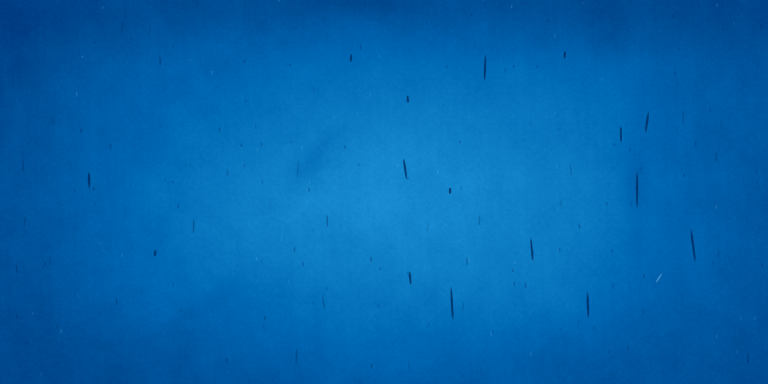
Reproduce this texture procedurally as a Shadertoy shader.

```glsl
// Weathered blue plaster wall with a soft central glow, scratches and grain.

float hash(vec2 p) {
    return fract(sin(dot(p, vec2(127.1, 311.7))) * 43758.5453);
}

float noise(vec2 p) {
    vec2 i = floor(p), f = fract(p);
    f = f * f * (3.0 - 2.0 * f);
    return mix(mix(hash(i), hash(i + vec2(1, 0)), f.x),
               mix(hash(i + vec2(0, 1)), hash(i + vec2(1, 1)), f.x), f.y);
}

// Layered noise centred on zero
float fbm(vec2 p) {
    float sum = 0.0, amp = 0.5;
    for (int i = 0; i < 5; i++) {
        sum += amp * (noise(p) - 0.5);
        p = mat2(1.6, 1.2, -1.2, 1.6) * p + 7.3;
        amp *= 0.55;
    }
    return sum;
}

// Soft elliptical spot, optionally turned
float spot(vec2 p, vec2 center, vec2 radius, float angle) {
    vec2 q = p - center;
    float c = cos(angle), s = sin(angle);
    q = vec2(c * q.x + s * q.y, c * q.y - s * q.x) / radius;
    return exp(-dot(q, q));
}

// Thin tapered stroke with a given half length and sideways lean
float scratch(vec2 q, float halfLength, float lean, float width) {
    float pixel = 1.0 / iResolution.y;
    float along = q.y / halfLength;
    float taper = width * (1.0 - 0.7 * along * along);
    float d = abs(q.x - lean * q.y) - taper;
    float ends = 1.0 - smoothstep(0.65, 1.1, abs(along));
    return ends * (1.0 - smoothstep(-0.5 * pixel, pixel, d));
}

// Prominent scratches: position and half length
const vec3 MARKS[16] = vec3[16](
    vec3(0.232, 0.531, 0.022), vec3(0.404, 0.341, 0.009),
    vec3(0.914, 0.849, 0.011), vec3(1.062, 0.742, 0.010),
    vec3(1.055, 0.560, 0.028), vec3(1.177, 0.210, 0.045),
    vec3(1.068, 0.276, 0.018), vec3(1.172, 0.503, 0.009),
    vec3(1.617, 0.650, 0.022), vec3(1.659, 0.505, 0.048),
    vec3(1.805, 0.360, 0.045), vec3(1.385, 0.350, 0.032),
    vec3(1.471, 0.857, 0.010), vec3(1.531, 0.206, 0.035),
    vec3(1.685, 0.682, 0.028), vec3(1.263, 0.823, 0.035));

// Faint random flecks, one per occupied cell
float flecks(vec2 p, vec2 cells, float density) {
    vec2 id = floor(p * cells);
    vec2 offset = 0.25 + 0.5 * vec2(hash(id + 3.1), hash(id + 8.7));
    vec2 q = p - (id + offset) / cells;
    float size = mix(0.004, 0.2 / cells.y, pow(hash(id + 5.9), 2.0));
    return step(hash(id), density) * hash(id + 1.4)
         * scratch(q, size, 0.3 * (hash(id + 2.6) - 0.5), 0.0014);
}

void mainImage(out vec4 fragColor, in vec2 fragCoord) {
    vec2 p = fragCoord / iResolution.y;
    p.x *= 2.0 * iResolution.y / iResolution.x;

    // Broad glow, falling to dark edges
    vec2 g = (p - vec2(1.09, 0.49)) / vec2(1.65, 1.0);
    float tone = 0.265 + 0.255 * exp(-4.0 * dot(g, g));
    tone -= 0.03 * smoothstep(0.82, 1.0, p.y);
    tone += 0.02 * spot(p, vec2(0.35, 0.45), vec2(0.4, 0.3), 0.0);
    tone += 0.02 * spot(p, vec2(0.72, 0.42), vec2(0.2, 0.22), 0.0);

    // Worn smudges
    float wear = 0.7 + 1.5 * fbm(p * 14.0 + 4.0);
    tone -= 0.050 * wear * spot(p, vec2(0.81, 0.57), vec2(0.11, 0.035), 0.9);
    tone -= 0.035 * wear * spot(p, vec2(0.05, 0.90), vec2(0.12, 0.08), 0.9);
    tone -= 0.030 * wear * spot(p, vec2(0.96, 0.99), vec2(0.16, 0.04), 0.0);
    tone -= 0.040 * wear * spot(p, vec2(1.58, 0.95), vec2(0.05, 0.08), 0.0);
    tone -= 0.035 * wear * spot(p, vec2(1.66, 0.49), vec2(0.025, 0.13), 0.0);
    tone -= 0.020 * wear * spot(p, vec2(0.51, 0.19), vec2(0.14, 0.025), 0.6);
    tone += 0.020 * wear * spot(p, vec2(1.36, 0.76), vec2(0.05, 0.08), 0.0);

    // Clouding, vertical streaks and grain
    tone += 0.055 * fbm(p * 4.0) + 0.035 * fbm(p * 17.0 + 2.0);
    tone += 0.016 * fbm(p * vec2(45.0, 6.0) + 9.0);
    tone += 0.018 * (noise(p * 170.0) - 0.5);
    tone += 0.014 * (noise(p * 256.0 + 31.0) - 0.5);

    // Colour ramp through the blue paint
    tone = clamp(tone, 0.2, 0.6);
    vec3 col = vec3(0.75 * max(tone - 0.42, 0.0), tone,
                    tone + 0.275 + 0.02 * smoothstep(0.28, 0.4, tone)
                         - 0.02 * smoothstep(0.4, 0.5, tone));

    // Dark scratches and flecks
    float dark = 0.0;
    for (int i = 0; i < 16; i++) {
        vec3 m = MARKS[i];
        float lean = 0.3 * (hash(vec2(i, 4)) - 0.5);
        float chip = 0.75 + 0.5 * noise(p * 110.0);
        dark = max(dark, 0.75 * scratch(p - m.xy, m.z, lean, 0.0022 * chip));
    }
    dark = max(dark, 0.40 * flecks(p, vec2(11, 8), 0.45));
    dark = max(dark, 0.35 * flecks(p + 5.3, vec2(23, 19), 0.18));
    col = mix(col, vec3(0.0, 0.16, 0.36), dark);

    // Pale nicks
    float pale = 0.55 * scratch(p - vec2(1.716, 0.276), 0.013, 0.6, 0.0018);
    pale = max(pale, 0.25 * flecks(p + 2.7, vec2(17, 21), 0.10));
    col = mix(col, vec3(0.45, 0.70, 0.88), pale);

    fragColor = vec4(col, 1.0);
}
```
